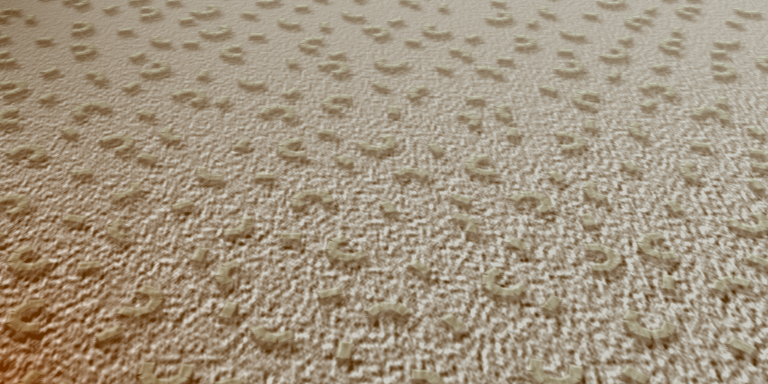
A Shadertoy shader for this texture:

```glsl
float hash(vec2 p) {
    vec3 q = fract(p.xyx * vec3(0.1031, 0.1030, 0.0973));
    q += dot(q, q.yzx + 33.33);
    return fract((q.x + q.y) * q.z);
}

float noise(vec2 p) {
    vec2 i = floor(p), f = fract(p);
    f = f * f * (3.0 - 2.0 * f);
    return mix(mix(hash(i), hash(i + vec2(1, 0)), f.x),
               mix(hash(i + vec2(0, 1)), hash(i + vec2(1, 1)), f.x), f.y);
}

float bumps(vec2 p) {
    return 0.65 * noise(p) + 0.35 * noise(p * 1.9 + 17.0);
}

mat2 rotation(float a) {
    float c = cos(a), s = sin(a);
    return mat2(c, s, -s, c);
}

// Perspective: canvas position to position on the receding floor
vec2 ground(vec2 p) {
    return vec2(2.0 * p.x, 5.6) / (2.0 - p.y);
}

// Part of an octagonal ring, with reach segments either side of the middle one
float ringPart(vec2 q, float reach, float radius, float halfLength) {
    float eighth = 0.785398;
    float k = clamp(round(atan(q.y, q.x) / eighth), -reach, reach);
    q = rotation(-k * eighth) * q - vec2(radius, 0.0);
    vec2 d = abs(q) - vec2(0.018, halfLength);
    return length(max(d, 0.0)) + min(max(d.x, d.y), 0.0);
}

// Distance to the scattered pieces: open rings alternate with short bars
float pieces(vec2 g) {
    g = rotation(0.42) * g / 0.225;
    vec2 cell = floor(g);
    float d = 1.0;
    for (int y = -1; y <= 1; y++)
    for (int x = -1; x <= 1; x++) {
        vec2 id = cell + vec2(x, y);
        vec2 jitter = vec2(hash(id + 3.7), hash(id + 41.3)) - 0.5;
        vec2 q = (g - id - 0.5 - 0.42 * jitter) * 0.225;
        q = rotation(6.2832 * hash(id + 91.1)) * q;
        float bar = mod(id.x + id.y, 2.0);
        float reach = hash(id + 63.9) < 0.5 ? 1.0 : 2.0;
        float part = bar > 0.5 ? ringPart(q, 0.0, 0.0, 0.034)
                               : ringPart(q, reach, 0.052, 0.024);
        d = min(d, part);
    }
    return d;
}

float cover(vec2 p, float soft) {
    return 1.0 - smoothstep(-soft, soft, pieces(ground(p)));
}

void mainImage(out vec4 fragColor, in vec2 fragCoord) {
    vec2 p = (fragCoord - vec2(0.5 * iResolution.x, 0.0)) / iResolution.y;
    float scale = 1.0 - 0.5 * p.y;
    float soft = 0.005 + 0.013 * p.y * p.y;

    // Raised pieces: top face, side wall, lit rim and cast shadow
    vec2 rise = vec2(0.0, 0.022 * scale);
    float top = cover(p - rise, soft);
    float wall = 0.0;
    for (int i = 0; i < 4; i++)
        wall = max(wall, cover(p - rise * float(i) / 4.0, soft));
    float rim = max(top - cover(p - rise + vec2(-0.007, 0.007) * scale, soft), 0.0);
    float shadow = cover(p + vec2(-0.016, 0.012) * scale, soft + 0.014);

    // Grain lit from the upper left, blurring with distance
    vec2 grainPos = ground(p) * vec2(72.0, 46.0);
    vec2 toLight = vec2(-0.35, 0.4);
    float relief = bumps(grainPos - toLight) - bumps(grainPos + toLight);
    float grain = relief * mix(1.25, 0.15, smoothstep(0.25, 1.0, p.y));

    // Broad light, falling off into the left corners
    float lowCorner = exp(-3.0 * length(p - vec2(-1.0, 0.0)));
    float highCorner = exp(-4.0 * length(p - vec2(-1.0, 1.0)));
    float light = 0.63 + 0.22 * p.y + 0.07 * p.x - 0.4 * lowCorner - 0.35 * highCorner;

    float tone = light + grain - 0.5 * shadow * (1.0 - 0.3 * p.y);
    tone = mix(tone, light - 0.42 + 0.5 * grain, wall);
    tone = mix(tone, light - 0.03 + 0.35 * grain + 0.3 * rim, top);
    tone = clamp(tone, -0.25, 1.12);

    vec3 brown = vec3(0.40, 0.29, 0.16);
    vec3 paleGrey = vec3(0.76, 0.75, 0.71);
    vec3 color = mix(brown, paleGrey, tone);
    color += lowCorner * vec3(0.13, 0.01, -0.05);
    color -= top * vec3(0.01, 0.0, 0.035);
    fragColor = vec4(color, 1.0);
}
```
